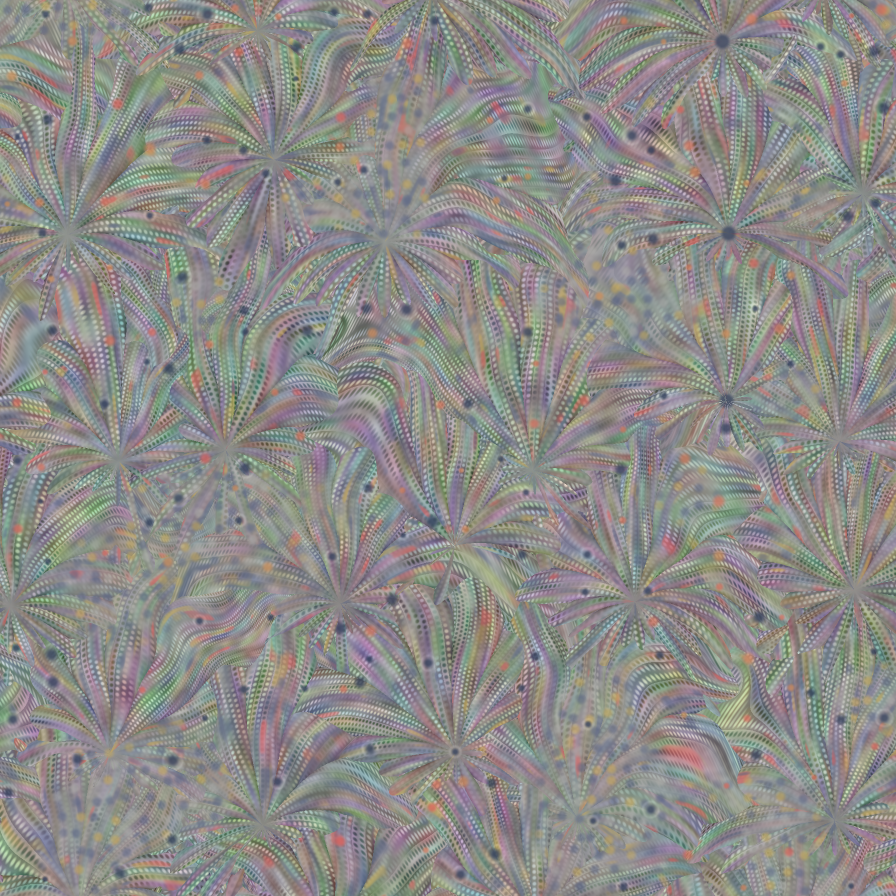
Write a Shadertoy shader that draws this pattern.

```glsl
// Draws a dense grey field of arching, finely beaded fronds with muted rainbow streaks and spots.
#define PLANTS 4.8      // plants per canvas height
#define LEAVES 17.0     // leaves around each plant
#define DROOP 3.4       // how strongly leaves arch downwards
#define RISE 0.065      // how far the fan sits above its base
#define STREAK 0.19     // colour contrast of the streaks
#define BEAD 0.17       // contrast of the bead rows
#define PATCH_DOTS 52.0 // dots per canvas height inside round patches
#define SPOTS 28.0      // spot cells per canvas height
#define ACCENT 0.62     // opacity of the vivid accents

const float PI = 3.14159265;
const vec3 GREY = vec3(0.552, 0.554, 0.540);
const vec3 RED = vec3(0.86, 0.37, 0.36);
const vec3 YELLOW = vec3(0.78, 0.66, 0.34);
const vec3 BLUE = vec3(0.36, 0.40, 0.52);
const vec3 NAVY = vec3(0.20, 0.25, 0.36);

struct Frond {
    vec2 pos;    // across and along the leaf, in canvas units
    float width; // half width of the leaf here
    vec3 seed;   // random values of the leaf
    float eye;   // random value of the plant
};

vec3 hash3(vec2 p) {
    vec3 q = fract(p.xyx * vec3(0.1031, 0.1030, 0.0973));
    q += dot(q, q.yxz + 33.33);
    return fract((q.xxy + q.yzz) * q.zyx);
}

// Three independent channels of value noise
vec3 noise3(vec2 p) {
    vec2 i = floor(p), f = fract(p);
    f = f * f * (3.0 - 2.0 * f);
    vec2 e = vec2(1, 0);
    return mix(mix(hash3(i), hash3(i + e.xy), f.x),
               mix(hash3(i + e.yx), hash3(i + e.xx), f.x), f.y);
}

// Nearest jittered dot: random values in xyz, distance in w
vec4 nearestDot(vec2 p) {
    vec4 best = vec4(9);
    for (int j = -1; j <= 1; j++)
    for (int i = -1; i <= 1; i++) {
        vec2 id = floor(p) + vec2(i, j);
        vec3 h = hash3(id + 71.0);
        float d = length(p - id - 0.5 - 0.55 * (h.xy - 0.5));
        if (d < best.w) best = vec4(hash3(id + 131.0), d);
    }
    return best;
}

// Leaf-shaped cells: fans rising from scattered bases, the closest tip wins
Frond nearestFrond(vec2 p) {
    Frond frond;
    vec2 grid = p * PLANTS;
    float wobble = 0.9 * noise3(p * 7.0).x + 0.4 * noise3(p * 16.0).y;
    float best = 1e3;
    for (int j = -2; j <= 2; j++)
    for (int i = -2; i <= 2; i++) {
        vec2 id = floor(grid) + vec2(i, j);
        vec3 h = hash3(id + 17.0);
        vec2 d = (grid - id - 0.5 - 0.9 * (h.xy - 0.5)) / PLANTS;
        vec2 fanCentre = RISE * vec2(1.4 * h.z - 0.7, 1.0);
        float reach = length(d - fanCentre);
        d.y += DROOP * (0.5 + h.z) * d.x * d.x;
        float r = length(d) + 1e-4;
        float turn = LEAVES * atan(d.y, d.x) / (2.0 * PI) + wobble;
        float x = 2.0 * fract(turn) - 1.0;
        vec3 seed = hash3(id * 19.0 + mod(floor(turn), LEAVES) * vec2(1.7, 3.1));
        float score = reach * (0.65 + 0.7 * seed.x + 0.6 * x * x);
        if (score < best) {
            best = score;
            float width = r * PI / LEAVES;
            frond = Frond(vec2(x * width, r), width, seed, h.x);
        }
    }
    return frond;
}

// Streaks, rims and rows of small beads that follow one leaf
vec3 leafDetail(Frond f) {
    vec2 offset = f.seed.yz * 90.0;
    vec3 tone = STREAK * (noise3(f.pos / vec2(0.007, 0.040) + offset) - 0.5);
    tone += 0.17 * (noise3(f.pos / vec2(0.0042, 0.030) + offset.yx).x - 0.5);
    float rim = f.width - abs(f.pos.x);
    tone += 0.02 * f.pos.x / f.width - 0.07 * (1.0 - smoothstep(0.0, 0.003, rim));

    // Bead rows swell and fade along the leaf
    vec2 q = f.pos / mix(0.0045, 0.0072, f.seed.z);
    float row = floor(q.x);
    q.y += 0.5 * mod(row, 2.0);
    vec3 h = hash3(vec2(row + 40.0, f.seed.x * 200.0));
    float swell = 0.25 + 1.3 * smoothstep(0.25, 0.8, noise3(f.pos / vec2(0.012, 0.03) + offset).y);
    float bead = 0.70 - smoothstep(0.12, 0.48, length(fract(q) - 0.5));
    tone += BEAD * bead * swell * (h.x > 0.4 ? 1.0 : -1.0) * (0.75 + 0.4 * h.zxy);
    return tone * smoothstep(0.0, 0.005, f.width);
}

vec3 pattern(vec2 p) {
    Frond f = nearestFrond(p);
    float patchMask = smoothstep(0.66, 0.80, noise3(p * 9.0 + 23.0).x);
    vec3 col = GREY + 0.04 * (noise3(p * 19.0) - 0.5);
    col += leafDetail(f) * (1.0 - 0.5 * patchMask);
    col += 0.05 * (noise3(p * 170.0).x - 0.5);

    // Vivid streaks along the leaves
    vec3 a = noise3(f.pos / vec2(0.008, 0.026) + f.seed.xy * 60.0);
    vec3 warm = mix(RED, YELLOW, smoothstep(0.4, 0.65, a.y));
    col = mix(col, warm, ACCENT * smoothstep(0.78, 1.0, a.x));
    col = mix(col, BLUE, ACCENT * smoothstep(0.76, 1.0, a.z));

    // Round patches of larger soft dots
    vec4 dots = nearestDot(p * PATCH_DOTS);
    vec3 dotColour = dots.x < 0.5 ? BLUE : (dots.x < 0.7 ? YELLOW : GREY + 0.12);
    float dotMask = 1.0 - smoothstep(0.10, 0.40, dots.w);
    col = mix(col + 0.02 * patchMask, dotColour, 0.55 * patchMask * dotMask);

    // Scattered dark spots with pale halos, and warm ones
    vec4 spot = nearestDot(p * SPOTS + 5.0);
    float size = 0.09 + 0.12 * spot.y;
    float core = 1.0 - smoothstep(0.3 * size, 1.3 * size, spot.w);
    float halo = 1.0 - smoothstep(0.0, 0.07, abs(spot.w - 1.5 * size));
    if (spot.x < 0.12) col = mix(col + 0.06 * halo, NAVY, 0.75 * core);
    else if (spot.x > 0.89) col = mix(col, mix(RED, YELLOW, spot.z * 0.7), 0.7 * core);

    // A few plant bases open into dark eyes
    float eye = step(0.9, f.eye) * (1.0 - smoothstep(0.005, 0.011, f.pos.y));
    return mix(col, NAVY, 0.7 * eye);
}

void mainImage(out vec4 fragColor, in vec2 fragCoord) {
    // Four samples per pixel smooth the leaf edges
    vec3 sum = vec3(0);
    for (int k = 0; k < 4; k++) {
        vec2 shift = 0.5 * vec2(k % 2, k / 2) - 0.25;
        sum += pattern((fragCoord + shift) / iResolution.y);
    }
    fragColor = vec4(sum / 4.0, 1.0);
}
```
